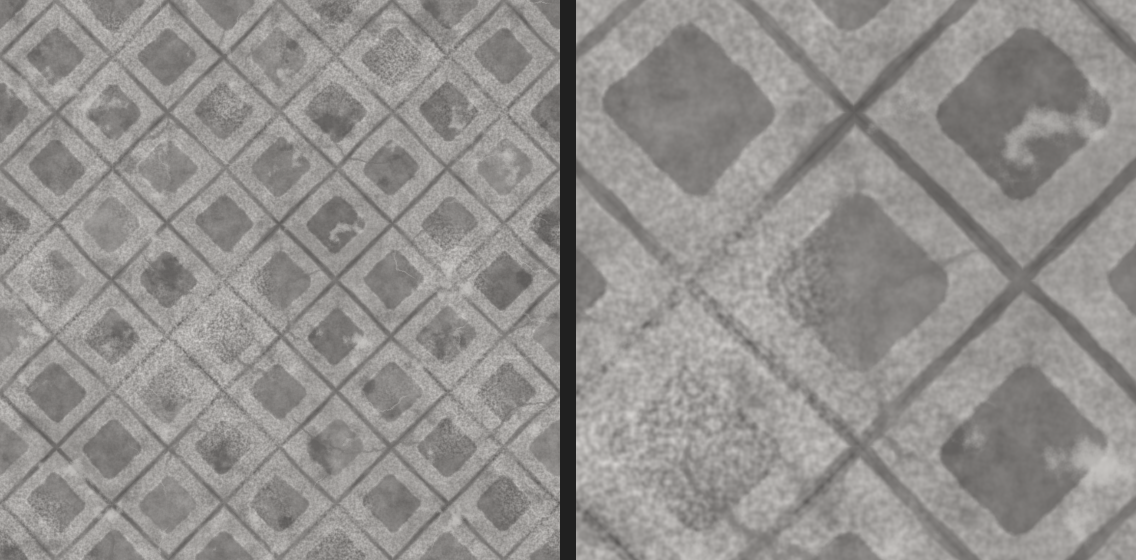
Left, the full canvas; right, a detail of the centre.
Give the GLSL for this texture, as a Shadertoy shader.

```glsl
// Weathered concrete paving: a diagonal grid of pale frames around darker, rounded insets.

const float REPEATS = 5.0;    // diamonds across and down; a second set sits between them
const vec3 FRAME  = vec3(0.635, 0.625, 0.615);
const vec3 INSET  = vec3(0.487, 0.477, 0.469);
const vec3 GROOVE = vec3(0.440, 0.430, 0.422);
const vec3 CHALK  = vec3(0.800, 0.792, 0.780);
const vec3 STAIN  = vec3(0.330, 0.322, 0.317);

vec2 hash2(vec2 p) {
    vec3 q = fract(p.xyx * vec3(0.1031, 0.1030, 0.0973));
    q += dot(q, q.yzx + 33.33);
    return fract((q.xx + q.yz) * q.zy);
}

vec2 gradientAt(vec2 cell, float period, float seed) {
    float angle = 6.2832 * hash2(mod(cell, period) + seed).x;
    return vec2(cos(angle), sin(angle));
}

// Gradient noise, about -1 to 1, wrapping over the unit square.
float noise(vec2 uv, float period, float seed) {
    vec2 p = uv * period;
    vec2 i = floor(p), f = p - i;
    vec2 e = vec2(1.0, 0.0);
    vec2 w = f * f * f * (f * (f * 6.0 - 15.0) + 10.0);
    float a = dot(gradientAt(i, period, seed), f);
    float b = dot(gradientAt(i + e.xy, period, seed), f - e.xy);
    float c = dot(gradientAt(i + e.yx, period, seed), f - e.yx);
    float d = dot(gradientAt(i + e.xx, period, seed), f - e.xx);
    return 1.4 * mix(mix(a, b, w.x), mix(c, d, w.x), w.y);
}

float fbm(vec2 uv, float period, float seed) {
    float sum = 0.0, amplitude = 0.5;
    for (int k = 0; k < 5; k++) {
        sum += amplitude * noise(uv, period, seed + float(k) * 17.0);
        period *= 2.0;
        amplitude *= 0.55;
    }
    return sum;
}

float roundedBox(vec2 p, vec2 halfSize, float radius) {
    vec2 q = abs(p) - halfSize + radius;
    return length(max(q, 0.0)) + min(max(q.x, q.y), 0.0) - radius;
}

// Coverage of the region where d < 0.
float fill(float d, float blur) {
    return 1.0 - smoothstep(-blur, blur, d);
}

// Thin wandering line along the zero level of a noise field.
float crack(vec2 uv, float period, float seed, float width) {
    float level = abs(noise(uv, period, seed) + 0.12 * fbm(uv, period * 5.0, seed + 9.0));
    return fill(level - width, width) * smoothstep(0.1, 0.4, noise(uv, period + 2.0, seed + 40.0));
}

void mainImage(out vec4 fragColor, in vec2 fragCoord) {
    vec2 uv = fragCoord / iResolution.y;
    float pixel = 1.42 * REPEATS / iResolution.y;

    // Wear fields
    float broad = fbm(uv, 4.0, 3.0);
    float patches = fbm(uv, 11.0, 120.0);
    float mottle = fbm(uv, 24.0, 210.0);
    float ragged = fbm(uv, 45.0, 330.0);
    float grain = noise(uv, 170.0, 420.0) + 0.7 * noise(uv, 290.0, 510.0);

    // Diagonal lattice with slightly uneven lines
    vec2 bend = vec2(noise(uv, 9.0, 610.0), noise(uv, 9.0, 650.0));
    vec2 p = uv * REPEATS + 0.018 * bend;
    vec2 lattice = vec2(p.x + p.y, p.x - p.y);
    vec2 cell = floor(lattice + 0.5);
    vec2 local = lattice - cell;
    vec2 centre = 0.5 * vec2(cell.x + cell.y, cell.x - cell.y);
    vec2 id = mod(centre, REPEATS) * 2.0;
    vec2 tone = hash2(id + 71.0);
    vec2 shift = hash2(id + 13.0) - 0.5;

    // Shapes: inset and groove
    vec2 halfSize = vec2(0.283) + 0.035 * (hash2(id + 37.0) - 0.5);
    float insetDist = roundedBox(local - 0.035 * shift, halfSize, 0.085) + 0.022 * ragged;
    float inset = fill(insetDist, pixel + 0.008);
    float rim = fill(abs(insetDist - 0.018) - 0.006, pixel + 0.012);
    float edge = 0.5 - max(abs(local.x), abs(local.y));
    float grooveWidth = 0.031 + 0.016 * patches + 0.02 * ragged;
    float groove = fill(edge - grooveWidth, pixel + 0.008);
    float seam = fill(edge - 0.009, pixel + 0.008) * smoothstep(-0.1, 0.25, patches);

    // Base materials, worn unevenly from tile to tile
    float insetWear = 0.45 * tone.x * tone.x + 0.7 * smoothstep(0.12, 0.5, broad);
    vec3 insetColor = mix(INSET, FRAME, clamp(insetWear, 0.0, 0.6)) + 0.05 * (tone.y - 0.5);
    vec3 color = FRAME + 0.03 * (tone.y - 0.5);
    color = mix(color, CHALK, 0.25 * rim * smoothstep(-0.15, 0.2, mottle));
    color = mix(color, insetColor, inset);
    color = mix(color, GROOVE, groove * (0.68 + 0.8 * clamp(mottle - broad, -0.5, 0.4)));
    color = mix(color, STAIN, 0.5 * seam);

    // Mottling and fine speckle, strongest on the frames
    float speckle = mix(0.085, 0.03 + 0.08 * smoothstep(-0.05, 0.3, broad), max(inset, groove));
    color += 0.06 * broad + 0.09 * mottle + 0.07 * ragged;
    color += speckle * (0.8 + 0.8 * broad) * grain;

    // Stains, chalky patches and cracks
    float stain = smoothstep(0.18, 0.5, patches - 0.4 * mottle);
    color = mix(color, STAIN, stain * (0.28 + 0.3 * inset));
    float chalk = smoothstep(0.25, 0.55, fbm(uv, 9.0, 810.0) + 0.3 * ragged);
    color = mix(color, CHALK, 0.65 * chalk);
    color = mix(color, GROOVE, 0.55 * crack(uv, 5.0, 900.0, 0.018));
    color = mix(color, CHALK, 0.3 * crack(uv, 7.0, 960.0, 0.015));

    fragColor = vec4(clamp(color, 0.0, 1.0), 1.0);
}
```
